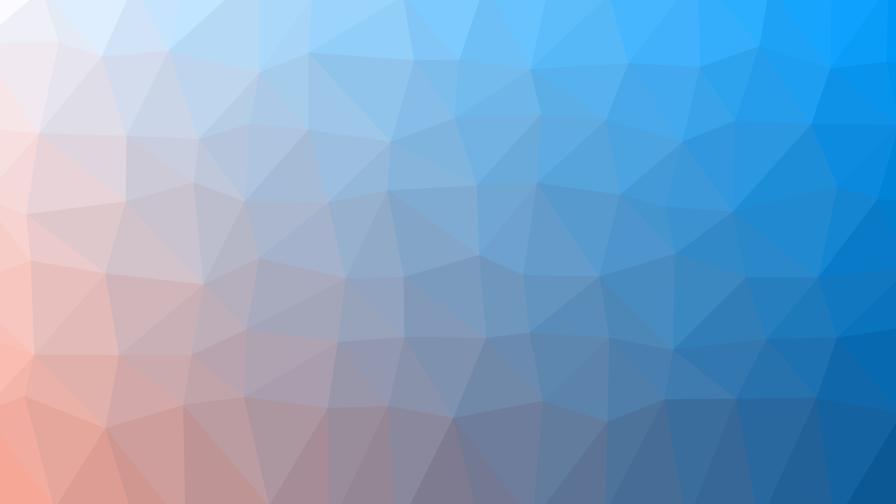
This background is drawn by a Shadertoy shader. Its source:

```glsl
const vec2 CELL = vec2(0.1405, 0.1412);
const vec2 ORIGIN = vec2(0.088, 0.183);
const vec2 JITTER = vec2(0.56, 0.46);

const vec3 TOP_LEFT = vec3(0.97, 0.97, 1.0);
const vec3 TOP_RIGHT = vec3(0.0, 0.62, 1.0);
const vec3 BOTTOM_LEFT = vec3(0.97, 0.64, 0.565);
const vec3 BOTTOM_RIGHT = vec3(0.03, 0.33, 0.57);

float hash(vec2 p) {
    return fract(sin(dot(p, vec2(127.1, 311.7))) * 43758.5453);
}

// Jittered lattice point; the lowest rows sit below the canvas
vec2 meshVertex(vec2 id) {
    vec2 offset = vec2(hash(id), hash(id + 37.0)) - 0.5;
    vec2 pos = ORIGIN + CELL * (id + JITTER * offset);
    pos.y -= 0.075 * step(id.y, -0.5);
    return pos;
}

// Four-corner colour blend
vec3 gradient(vec2 uv) {
    uv = clamp(uv, 0.0, 1.0);
    vec3 bottom = mix(BOTTOM_LEFT, BOTTOM_RIGHT, uv.x);
    vec3 top = mix(TOP_LEFT, TOP_RIGHT, uv.x);
    return mix(bottom, top, uv.y);
}

// Signed distance to the line a-b, positive on its left
float edgeDistance(vec2 p, vec2 a, vec2 b) {
    vec2 e = b - a;
    return dot(p - a, vec2(-e.y, e.x)) / length(e);
}

// Flat facet: premultiplied colour and smoothed coverage
vec4 facet(vec2 p, vec2 a, vec2 b, vec2 c, float aspect, float pixel) {
    float d = min(edgeDistance(p, a, b),
              min(edgeDistance(p, b, c), edgeDistance(p, c, a)));
    float coverage = clamp(d / pixel + 0.5, 0.0, 1.0);
    vec2 centre = (a + b + c) / 3.0;
    float shade = 0.02 * (hash(centre) - 0.5);
    vec3 colour = gradient(centre / vec2(aspect, 1.0)) + shade;
    return vec4(colour, 1.0) * coverage;
}

// One mesh cell, split along its shorter diagonal
vec4 meshCell(vec2 p, vec2 id, float aspect, float pixel) {
    vec2 a = meshVertex(id);
    vec2 b = meshVertex(id + vec2(1.0, 0.0));
    vec2 c = meshVertex(id + vec2(1.0, 1.0));
    vec2 d = meshVertex(id + vec2(0.0, 1.0));
    if (distance(a, c) < distance(b, d)) {
        return facet(p, a, b, c, aspect, pixel) + facet(p, a, c, d, aspect, pixel);
    }
    return facet(p, a, b, d, aspect, pixel) + facet(p, b, c, d, aspect, pixel);
}

void mainImage(out vec4 fragColor, in vec2 fragCoord) {
    float pixel = 1.0 / iResolution.y;
    float aspect = iResolution.x * pixel;
    vec2 p = fragCoord * pixel;
    vec2 home = floor((p - ORIGIN) / CELL);

    // Gather facets from the surrounding cells
    vec4 total = vec4(0.0);
    for (int y = -1; y <= 1; y++) {
        for (int x = -1; x <= 1; x++) {
            total += meshCell(p, home + vec2(x, y), aspect, pixel);
        }
    }

    // Normalise so that shared edges blend evenly
    vec3 colour = total.a > 0.001 ? total.rgb / total.a : gradient(p / vec2(aspect, 1.0));
    fragColor = vec4(clamp(colour, 0.0, 1.0), 1.0);
}
```
